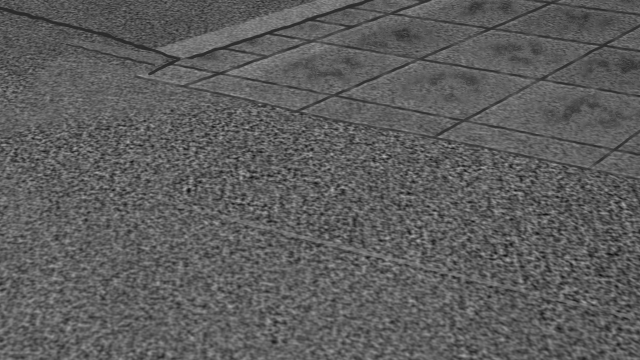
Reproduce this texture procedurally as a WebGL 2 fragment shader.

```glsl
#version 300 es
precision highp float;
// Worn grey asphalt meeting a cracked slab pavement, seen in perspective.
#define ASPHALT_TONE 0.368
#define SLAB_TONE 0.395
#define GRIT 0.36
#define JOINT_WIDTH 0.0036
#define CRACK_WIDTH 0.0044
#define BORDER_ROW -0.35
#define CURB_INNER -0.46
#define CURB_OUTER -0.87
uniform vec2 u_resolution;
out vec4 fragColor;

vec2 gradient(vec2 cell) {
  vec3 q = fract(cell.xyx * vec3(0.1031, 0.1030, 0.0973));
  q += dot(q, q.yzx + 33.33);
  float angle = 6.2832 * fract((q.x + q.y) * q.z);
  return vec2(cos(angle), sin(angle));
}
// Gradient noise, roughly -0.7 to 0.7
float noise(vec2 p) {
  vec2 i = floor(p), f = p - i, e = vec2(1.0, 0.0);
  vec2 w = f * f * f * (f * (f * 6.0 - 15.0) + 10.0);
  float low = mix(dot(gradient(i), f), dot(gradient(i + e), f - e), w.x);
  float high = mix(dot(gradient(i + e.yx), f - e.yx), dot(gradient(i + 1.0), f - 1.0), w.x);
  return mix(low, high, w.y);
}
float fbm(vec2 p) {
  float sum = 0.0, gain = 0.6;
  for (int k = 0; k < 4; k++, gain *= 0.55, p = p * 1.9 + 17.3) sum += gain * noise(p);
  return sum;
}
float segment(vec2 p, vec2 a, vec2 b) {
  vec2 d = b - a;
  return length(p - a - d * clamp(dot(p - a, d) / dot(d, d), 0.0, 1.0));
}
float stroke(float dist, float width) {
  float aa = 0.7 / u_resolution.y;
  return 1.0 - smoothstep(width - aa, width + aa, abs(dist));
}
float edge(float dist) { return smoothstep(-0.003, 0.003, dist); }

void main() {
  // Height units, with y measured down from the far edge
  vec2 p = vec2(gl_FragCoord.x, u_resolution.y - gl_FragCoord.y) / u_resolution.y;
  vec2 wobble = vec2(noise(p * 38.0), noise(p * 38.0 + 50.0));
  vec2 rough = p + 0.004 * wobble, worn = p + 0.0016 * wobble;
  // Grit stretched over the receding ground
  float depth = 1.0 / (p.y + 1.3);
  vec2 ground = vec2((p.x - 0.9) * depth * 120.0, depth * 390.0);
  ground.y += ground.x * 0.15;
  float grit = 0.75 * noise(ground) + 0.55 * noise(ground * 1.6 + 9.0) + 0.25 * noise(ground * 0.5 + 31.0);
  grit *= 1.0 + 0.5 * noise(ground * 0.22 + 5.0);
  float mottle = fbm(p * vec2(4.0, 6.0)), blotch = fbm(p * vec2(18.0, 26.0) + 70.0);
  // Asphalt, coarse in the middle and calmer near and far
  float seamSide = p.y - 0.549 - 0.246 * (p.x - 0.405);
  float nearSide = smoothstep(-0.05, 0.12, seamSide), far = smoothstep(0.32, 0.1, p.y);
  float tone = ASPHALT_TONE + GRIT * mix(1.05, 0.85, nearSide) * (1.0 - 0.4 * far) * grit;
  tone += 0.04 * mottle + 0.06 * blotch + 0.012 * nearSide - 0.045 * far;
  // Pale worn patch on the left
  float patchMask = smoothstep(0.39, 0.35, p.y + 0.13 * p.x + 0.03 * blotch)
    * smoothstep(-0.03, 0.03, p.y + 0.95 * p.x - 0.31 + 0.03 * blotch)
    * smoothstep(0.10, 0.15, p.y - 0.15 * p.x);
  tone = mix(tone, 0.39 + 0.19 * grit + 0.07 * blotch, patchMask * 0.85);
  tone = mix(tone, 0.41 + 0.12 * grit, 0.7 * stroke(segment(rough, vec2(0.2, 0.118), vec2(0.44, 0.166)), 0.012));
  // Paving coordinates from two vanishing points
  float across = 3.24 + (worn.x - 3.24) * 0.718 / (worn.y + 0.718);
  float col = (across - 1.192) / 0.359;
  float row = ((worn.x + 4.861) / ((worn.y + 0.856) * 6.25) - 0.826) / 0.1192;
  float colSlope = length(vec2(dFdx(col), dFdy(col))) * u_resolution.y;
  float rowSlope = length(vec2(dFdx(row), dFdy(row))) * u_resolution.y;
  float bow = (p.x - 0.92) / 0.18;
  float border = (row - BORDER_ROW) / rowSlope + 0.008 * exp(-bow * bow);
  float inner = (col - CURB_INNER) / colSlope, paving = edge(border) * edge(inner);
  // Slabs with individual tones, scattered stains and fine grain
  float strip = 1.0 - step(0.0, col), field = step(0.0, row);
  float splitRow = row * (1.0 + strip);
  vec2 slab = floor(vec2(col, splitRow)), shift = gradient(slab + 40.0);
  vec2 inSlab = fract(vec2(col, splitRow)) - 0.5 - 0.1 * shift;
  float slabTone = SLAB_TONE + 0.015 * shift.x + 0.035 * strip + 0.18 * grit + 0.09 * blotch;
  slabTone += 0.05 * (1.0 - strip) * smoothstep(0.3, 0.2, col) * field - 0.03 * smoothstep(0.25, 0.0, p.y);
  float stain = smoothstep(0.55, 0.1, length(inSlab)) * smoothstep(-0.06, 0.22, blotch + 0.4 * grit);
  tone = mix(tone, slabTone - 0.17 * stain * field, paving);
  // Joints, with a pale worn lip beside each
  float colDist = (fract(col + 0.5) - 0.5) / colSlope;
  float rowDist = (fract(splitRow + 0.5) - 0.5) / (rowSlope * (1.0 + strip));
  float wear = clamp(0.8 + 0.9 * noise(p * 24.0), 0.0, 1.0);
  float joint = max(stroke(colDist, JOINT_WIDTH), stroke(rowDist, JOINT_WIDTH * 0.8));
  float lip = max(stroke(colDist - 0.008, 0.003), stroke(rowDist + 0.007, 0.002));
  tone = mix(tone + 0.06 * lip * paving * wear, 0.19, joint * paving * wear);
  tone += 0.06 * stroke(border - 0.005, 0.003) * edge(inner);
  tone = mix(tone, 0.2, stroke(border, 0.003) * edge(inner) * wear * 0.85);
  // Pale curb and the deep gap beside it
  float curbEnd = edge((row - 0.16) / rowSlope);
  float curb = curbEnd * edge((col - CURB_OUTER) / colSlope) * edge(-inner);
  tone = mix(tone, 0.465 + 0.15 * grit + 0.08 * blotch, curb);
  float gap = stroke(inner + 0.003 * wobble.x, CRACK_WIDTH) * curbEnd;
  // Cracks running off to the left
  vec2 bend = vec2(0.289, 0.097), fork = vec2(0.498, 0.165);
  float crackDist = min(segment(rough, vec2(-0.01, 0.02), bend), segment(rough, bend, fork));
  crackDist = min(crackDist, segment(rough, fork, vec2(0.417, 0.204)));
  float fineCrack = stroke(segment(rough, vec2(0.185, 0.123), vec2(0.428, 0.181)), CRACK_WIDTH * 0.6);
  float crack = max(stroke(crackDist, CRACK_WIDTH * (0.6 + 0.5 * wear)), fineCrack * 0.8);
  tone = mix(tone, 0.15, 0.9 * max(gap, crack));
  // Long raised seam across the asphalt
  vec2 kink = vec2(0.824, 0.655);
  float seamDist = min(segment(worn, vec2(0.405, 0.546), kink), segment(worn, kink, vec2(1.75, 0.88)));
  float seamFade = smoothstep(0.38, 0.58, p.x) * (0.8 + 0.5 * noise(p * 9.0));
  tone -= 0.07 * stroke(seamSide - 0.011, 0.004) * step(p.x, 1.75) * seamFade;
  tone = mix(tone, 0.465 + 0.15 * grit, clamp(stroke(seamDist, 0.0048) * seamFade, 0.0, 1.0));
  // Gentle falloff toward the near right corner
  tone -= 0.03 * smoothstep(1.3, 2.1, length(p));
  fragColor = vec4(vec3(clamp(tone, 0.07, 0.7)), 1.0);
}
```
